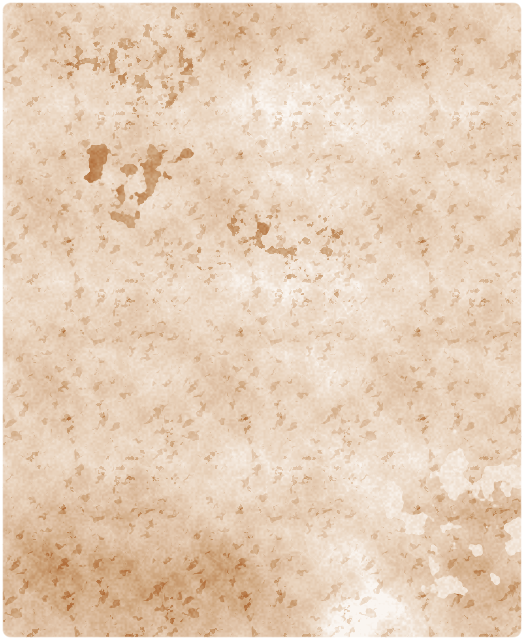
Give the GLSL for this texture, as a WebGL 2 fragment shader.

```glsl
#version 300 es
precision highp float;
// Weathered parchment: a scalar tone runs through a cream-to-rust ramp.
// Broad stains, a repeating mottled tile with cellular wisps and flecks,
// rust chips and pale erosion are summed into the tone, inside a white edge.

uniform vec2 u_resolution;
out vec4 fragColor;

const float TILE = 0.277;          // tile period, in canvas heights
const float BASE_TONE = 1.92;      // 0 = white, 6 = deepest rust
const float MOTTLE = 2.6;
const float WISP = 0.62;
const float PATCH = 0.8;
const float GRAIN = 0.95;
const float CHIP_TONE = 5.3;
const float MARGIN = 0.0045;
const float CORNER = 0.012;

const vec3 RAMP[7] = vec3[7](
  vec3(0.98, 0.96, 0.94), vec3(0.94, 0.88, 0.82), vec3(0.91, 0.82, 0.73),
  vec3(0.87, 0.75, 0.64), vec3(0.82, 0.67, 0.52), vec3(0.76, 0.56, 0.38),
  vec3(0.70, 0.44, 0.24));

// Broad stains: centre, radius, tone change
const vec4 STAINS[12] = vec4[12](
  vec4(0.08, 0.08, 0.17, 1.6), vec4(0.28, 0.08, 0.14, 1.5),
  vec4(0.42, 0.04, 0.08, 0.9), vec4(0.55, 0.04, 0.075, -2.3),
  vec4(0.62, 0.19, 0.12, -1.2), vec4(0.37, 0.20, 0.07, -0.9),
  vec4(0.75, 0.08, 0.13, 1.0), vec4(0.62, 0.97, 0.11, 0.9),
  vec4(0.38, 0.98, 0.13, 0.8), vec4(0.45, 0.82, 0.12, -1.1),
  vec4(0.64, 0.78, 0.10, -0.7), vec4(0.50, 0.51, 0.12, -0.9));

vec2 hash2(vec2 cell) {
  const uint M = 1664525u;
  uvec2 v = uvec2(cell) * M + 1013904223u;
  v.x += v.y * M;
  v.y += v.x * M;
  v ^= v >> 16u;
  v.x += v.y * M;
  v.y += v.x * M;
  v ^= v >> 16u;
  return vec2(v) / 4294967295.0;
}

// Value noise that repeats after one unit of p
float noise(vec2 p, float cells) {
  vec2 i = floor(p * cells), f = fract(p * cells);
  f = f * f * (3.0 - 2.0 * f);
  float a = hash2(mod(i, cells)).x, b = hash2(mod(i + vec2(1, 0), cells)).x;
  float c = hash2(mod(i + vec2(0, 1), cells)).x, d = hash2(mod(i + 1.0, cells)).x;
  return mix(mix(a, b, f.x), mix(c, d, f.x), f.y);
}

float fbm(vec2 p, float cells) {
  float sum = 0.0, amp = 0.533;
  for (int k = 0; k < 4; k++) {
    sum += amp * noise(p, cells);
    cells *= 2.0;
    amp *= 0.5;
  }
  return sum;
}

// Cellular noise: x = gap to the nearest cell wall, y = random shade of the cell
vec2 cellular(vec2 p, float cells) {
  vec2 i = floor(p * cells), f = fract(p * cells);
  float near = 9.0, second = 9.0, shade = 0.0;
  for (int k = 0; k < 9; k++) {
    vec2 o = vec2(k % 3, k / 3) - 1.0;
    vec2 h = hash2(mod(i + o, cells));
    float d = length(o + h - f);
    if (d < near) { second = near; near = d; shade = fract(h.x * 7.0 + h.y * 5.0); }
    else second = min(second, d);
  }
  return vec2(second - near, shade);
}

// Scattered diagonal flecks, one per cell, mostly tiny
float flecks(vec2 p, float cells, float size, float aa) {
  vec2 i = floor(p * cells), f = fract(p * cells);
  float cover = 0.0;
  for (int k = 0; k < 9; k++) {
    vec2 o = vec2(k % 3, k / 3) - 1.0;
    vec2 h = hash2(mod(i + o, cells)), s = hash2(mod(i + o, cells) + 91.0);
    float angle = 0.75 + 1.4 * (s.y - 0.5);
    vec2 d = o + h - f;
    d = mat2(cos(angle), -sin(angle), sin(angle), cos(angle)) * d;
    float r = size * s.x * s.x;
    cover = max(cover, 1.0 - smoothstep(r - aa, r + aa, length(d * vec2(0.55, 1.3))));
  }
  return cover;
}

float zone(vec2 p, vec2 centre, vec2 radius) {
  vec2 d = (p - centre) / radius;
  return exp(-dot(d, d));
}

float chips(vec2 p, float cells, float mask, float level) {
  float limit = mix(0.98, level, smoothstep(0.0, 0.75, mask));
  return smoothstep(limit - 0.015, limit + 0.025, fbm(p, cells));
}

void main() {
  vec2 p = gl_FragCoord.xy / u_resolution.y;
  float pixel = 1.0 / u_resolution.y;
  vec2 ragged = vec2(fbm(p, 9.0), fbm(p + 0.37, 9.0)) - 0.5;
  vec2 warped = p + 0.14 * ragged;
  vec2 t = p / TILE;
  vec2 swirl = vec2(fbm(t, 5.0), fbm(t + 0.43, 5.0)) - 0.5;

  // Broad stains
  float tone = BASE_TONE;
  for (int k = 0; k < 12; k++)
    tone += STAINS[k].w * zone(warped, STAINS[k].xy, vec2(STAINS[k].z));

  // Repeating tile: diagonal patch, mottling, pale wisps
  vec2 d = fract(t - vec2(0.065, 0.40) / TILE + 0.5) - 0.5 + 0.3 * swirl;
  float spot = zone(vec2(d.x - d.y, d.x + d.y), vec2(0), vec2(0.42, 0.26));
  tone += PATCH * spot + MOTTLE * (fbm(t + 0.2 * swirl, 7.0) - 0.5);
  vec2 wisp = cellular(t + 0.35 * swirl, 8.0);
  tone += WISP * (0.5 * (wisp.y - 0.5) - exp(-9.0 * wisp.x) * noise(t, 6.0));

  // Dark flecks and ragged speck clusters
  vec2 torn = t + 0.035 * (vec2(noise(t, 60.0), noise(t + 0.3, 60.0)) - 0.5);
  tone += 1.5 * flecks(torn, 13.0, 0.30, 13.0 * pixel / TILE);
  float cluster = smoothstep(0.42, 0.68, fbm(t + 0.61, 5.0)) + 0.35 * spot;
  tone += 1.7 * chips(t + 0.17, 36.0, 0.8 * cluster, 0.63);

  // Rust chips, upper left and centre
  float coarse = zone(warped, vec2(0.21, 0.71), vec2(0.13, 0.075))
               + 0.75 * zone(warped, vec2(0.44, 0.62), vec2(0.10, 0.045));
  float fine = zone(warped, vec2(0.20, 0.91), vec2(0.14, 0.09))
             + 0.8 * zone(warped, vec2(0.46, 0.60), vec2(0.18, 0.07));
  float rust = max(chips(p, 34.0, coarse, 0.58), 0.8 * chips(p, 74.0, fine, 0.62));
  tone = mix(tone, CHIP_TONE + 2.0 * (noise(p, 50.0) - 0.5), 0.85 * rust);

  // Pale erosion, lower right
  float worn = zone(warped, vec2(0.72, 0.17), vec2(0.13, 0.14));
  tone += 0.9 * worn;
  tone = mix(tone, 0.5, 0.85 * chips(p + 0.29, 30.0, worn, 0.53));

  // Fine grain, then the colour ramp
  tone += GRAIN * (noise(p, 300.0) - 0.5);
  vec3 color = RAMP[0];
  for (int k = 1; k < 7; k++)
    color = mix(color, RAMP[k], clamp(tone - float(k - 1), 0.0, 1.0));

  // Rounded white edge
  vec2 halfSize = 0.5 * u_resolution / u_resolution.y;
  vec2 q = abs(p - halfSize) - halfSize + MARGIN + CORNER;
  float edge = length(max(q, 0.0)) + min(max(q.x, q.y), 0.0) - CORNER;
  color = mix(color, vec3(1), smoothstep(-pixel, pixel, edge));
  fragColor = vec4(color, 1);
}
```
